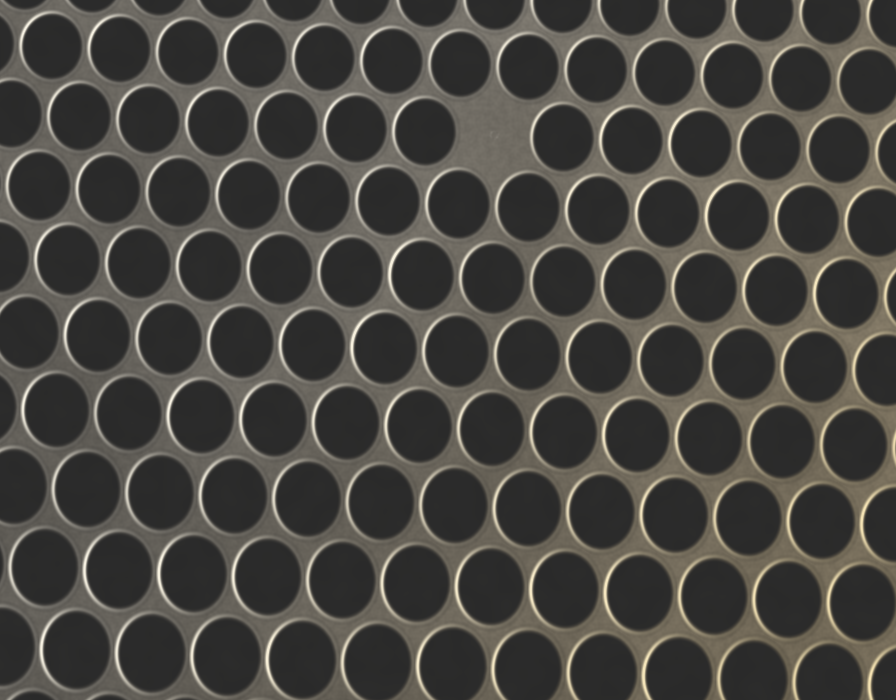
Write a WebGL 1 fragment shader that draws this texture.

```glsl
precision highp float;
// Perforated metal sheet seen at a slight angle: staggered rows of oval holes
// that grow towards the bottom, each with a rolled lip lit from the left.
// Nearby holes are looped over; one hole of the grid is left unpunched.

uniform vec2 u_resolution;

// Lengths are fractions of the canvas height, y runs down from the top.
#define FIRST_ROW 0.0917     // height of row 0 on the axis
#define ROW_STEP 0.0977      // distance between rows 0 and 1
#define ROW_GROWTH 0.00123   // quadratic growth of the row distance
#define PITCH 0.0973         // hole spacing along row 0
#define PITCH_GROWTH 0.00128 // added spacing per row
#define TILT 0.0435          // slope of the rows
#define AXIS_X 0.0183        // lattice axis, from the canvas centre
#define AXIS_LEAN 0.0014     // leftward drift of the axis per row
#define HOLE_RADIUS vec2(0.424, 0.462) // in pitches
#define LIP_WIDTH 0.030      // in pitches
#define BLANK vec2(0.5, 1.0) // column and row of the unpunched hole
#define GRAIN 0.07

const vec3 HOLE_DARK = vec3(0.168, 0.168, 0.167);
const vec3 PLATE_SHADE = vec3(0.30, 0.29, 0.275);
const vec3 PLATE_FLAT = vec3(0.455, 0.44, 0.41);
const vec3 GLINT_COOL = vec3(0.97, 0.95, 0.89);
const vec3 GLINT_WARM = vec3(0.96, 0.89, 0.70);

float hash(vec2 p) {
  return fract(sin(dot(p, vec2(127.1, 311.7))) * 43758.55);
}

vec2 gradient(vec2 cell) {
  float a = 6.28318 * hash(cell);
  return vec2(cos(a), sin(a));
}

float gradientNoise(vec2 p) {
  vec2 i = floor(p), f = p - i;
  vec2 u = f * f * f * (f * (f * 6.0 - 15.0) + 10.0);
  vec2 e = vec2(1.0, 0.0);
  float top = mix(dot(gradient(i), f), dot(gradient(i + e), f - e), u.x);
  float low = mix(dot(gradient(i + e.yx), f - e.yx),
                  dot(gradient(i + 1.0), f - 1.0), u.x);
  return mix(top, low, u.y);
}

float pitchOf(float row) {
  return PITCH + PITCH_GROWTH * row;
}

float axisOf(float row) {
  return AXIS_X - AXIS_LEAN * row;
}

vec2 holeCentre(float column, float row) {
  float along = pitchOf(row) * column;
  float down = FIRST_ROW + row * (ROW_STEP + ROW_GROWTH * row);
  return vec2(axisOf(row) + along, down + TILT * along);
}

// Row number at a point: inverse of the quadratic row spacing.
float rowAt(vec2 p) {
  float down = p.y - TILT * (p.x - AXIS_X) - FIRST_ROW;
  float root = sqrt(max(ROW_STEP * ROW_STEP + 4.0 * ROW_GROWTH * down, 0.0));
  return (root - ROW_STEP) / (2.0 * ROW_GROWTH);
}

void main() {
  vec2 p = gl_FragCoord.xy / u_resolution.y;
  p = vec2(p.x - 0.5 * u_resolution.x / u_resolution.y, 1.0 - p.y);

  // Nearest hole edge and strongest lip among the neighbours
  float nearestRow = floor(rowAt(p) + 0.5);
  float edge = 1.0;
  float lip = 0.0;
  for (int j = -1; j <= 1; j++) {
    float row = nearestRow + float(j);
    float pitch = pitchOf(row);
    float stagger = 0.5 * mod(row, 2.0);
    float middle = floor((p.x - axisOf(row)) / pitch - stagger + 0.5) + stagger;
    vec2 radius = HOLE_RADIUS + vec2(0.001, 0.005) * row;
    vec2 light = normalize(vec2(-1.0, -0.55 + 0.06 * row));
    for (int i = -1; i <= 1; i++) {
      vec2 id = vec2(middle + float(i), row);
      if (distance(id, BLANK) < 0.1) continue;
      vec2 q = (p - holeCentre(id.x, id.y)) / (pitch * radius);
      float reach = length(q);
      float d = (reach - 1.0) * radius.x;
      float facing = 0.5 + 0.5 * dot(q / max(reach, 0.001), light);
      float band = exp(-pow((d - 0.036) / LIP_WIDTH, 2.0));
      float shine = 0.18 + 0.80 * pow(facing, 3.0) * (0.82 + 0.28 * hash(id));
      edge = min(edge, d);
      lip = max(lip, band * shine);
    }
  }

  // Flat plate, shaded next to the lips, with broad mottling and fine grain
  float mottle = gradientNoise(p * 5.0 + 3.0);
  float grain = gradientNoise(p * 95.0) + 0.6 * gradientNoise(p * 210.0);
  float exposure = 0.96 + 0.13 * p.x - 0.12 * (p.y - 0.4) + 0.12 * mottle;
  float warmth = smoothstep(-0.2, 1.1, p.x + 0.6 * p.y - 0.1);
  vec3 colour = mix(PLATE_SHADE, PLATE_FLAT, smoothstep(0.02, 0.11, edge));
  colour *= exposure * (1.0 + GRAIN * grain);
  colour *= mix(vec3(1.0), vec3(1.04, 0.99, 0.88), warmth);

  // Faint dimple on the unpunched spot
  float dimple = distance(p, holeCentre(BLANK.x, BLANK.y)) / PITCH;
  colour += 0.07 * exp(-pow((dimple - 0.05) / 0.022, 2.0)) * (0.5 + grain);

  // Lit lips, then the dark openings
  vec3 glint = mix(GLINT_COOL, GLINT_WARM, warmth);
  colour = mix(colour, glint, clamp(lip * (1.0 + 0.25 * mottle), 0.0, 1.0));
  vec3 opening = HOLE_DARK + 0.008 * gradientNoise(p * 30.0);
  float soft = 0.022 + 0.7 / (PITCH * u_resolution.y);
  colour = mix(opening, colour, smoothstep(-soft, soft, edge));

  gl_FragColor = vec4(colour, 1.0);
}
```
